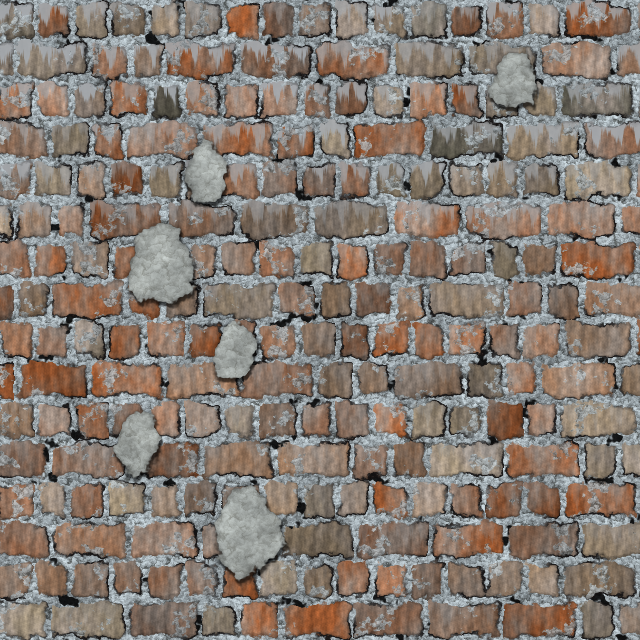
Reproduce this texture procedurally as a Shadertoy shader.

```glsl
float hash(vec2 p) {
    p = fract(p * vec2(0.1031, 0.1137) + 0.37);
    p += dot(p, p.yx + 33.33);
    return fract((p.x + p.y) * p.x * 7.31);
}

// Layered, rotated sines, roughly -1 to 1
float waves(vec2 p) {
    float sum = 0.0, amp = 0.5;
    for (int i = 0; i < 5; i++) {
        sum += amp * sin(p.x + 1.3 * sin(p.y));
        p = mat2(0.8, 0.6, -0.6, 0.8) * p * 1.9 + 1.7;
        amp *= 0.62;
    }
    return sum;
}

// Distance to the nearest scattered grain
float cellular(vec2 p) {
    vec2 cell = floor(p);
    float nearest = 2.0;
    for (int y = -1; y <= 1; y++)
        for (int x = -1; x <= 1; x++) {
            vec2 id = cell + vec2(x, y);
            vec2 grain = id + vec2(hash(id), hash(id + 57.0));
            nearest = min(nearest, length(p - grain));
        }
    return nearest;
}

float roundBox(vec2 p, vec2 halfSize, float radius) {
    vec2 q = abs(p) - halfSize + radius;
    return length(max(q, 0.0)) + min(max(q.x, q.y), 0.0) - radius;
}

// Lumps of mortar smeared over the wall
float smearDistance(vec2 p) {
    float d = 1.0;
    for (int i = 0; i < 6; i++) {
        float k = float(i);
        vec2 centre = vec2(0.3 + 0.09 * cos(2.8 * k) + 0.49 * step(5.0, k), 0.17 + 0.14 * k);
        float size = 0.038 + 0.011 * cos(2.1 * k);
        vec2 q = (p - centre) / vec2(1.0 - 3.0 * (p.y - centre.y), 1.35);
        d = min(d, length(q) - size);
    }
    return d + 0.009 * waves(p * 50.0);
}

vec3 mortarColor(vec2 p) {
    vec2 q = p * 105.0 + 0.6 * vec2(waves(p * 210.0), waves(p * 210.0 + 5.0));
    float lump = cellular(q);
    float relief = cellular(q + vec2(0.0, 0.3)) - lump;
    vec3 color = mix(vec3(0.62, 0.66, 0.68), vec3(0.36, 0.38, 0.38), smoothstep(0.45, 0.95, lump));
    return color * (0.98 + 0.5 * relief + 0.14 * waves(p * 35.0) + 0.13 * waves(p * 400.0));
}

void mainImage(out vec4 fragColor, in vec2 fragCoord) {
    vec2 p = fragCoord / iResolution.xy;
    float px = 1.0 / iResolution.y;
    vec2 q = p + 0.002 * vec2(waves(p * 80.0), waves(p * 80.0 + 7.0));

    // Sixteen courses of seventeen headers; alternate courses join pairs into stretchers
    float row = floor(q.y * 16.0);
    bool headerRow = mod(row, 2.0) > 0.5;
    float shift = headerRow ? 0.1 : -0.38;
    float column = floor(q.x * 17.0 + shift);
    float parity = headerRow ? 1.0 : floor(2.0 * hash(vec2(row, 91.0)));
    float pair = floor((column + parity) / 2.0);
    bool joined = headerRow ? pair == 8.0 : hash(vec2(pair + 20.0, row + 3.0)) < 0.76;
    float left = joined ? pair * 2.0 - parity : column;
    float right = left + (joined ? 2.0 : 1.0);
    vec2 id = vec2(left + 5.0, row + 11.0);
    left += 0.2 * (hash(vec2(left, row)) - 0.5);
    right += 0.2 * (hash(vec2(right, row)) - 0.5);

    // Brick outline, eaten by ragged mortar
    vec2 centre = vec2((0.5 * (left + right) - shift) / 17.0, (row + 0.5) / 16.0);
    vec2 halfSize = vec2((right - left) / 34.0 - 0.0053, 0.0248);
    vec2 local = (q - centre) / halfSize;
    float d = roundBox(q - centre, halfSize, 0.004);
    d += 0.007 * waves(p * vec2(50.0, 60.0) + 3.0) * smoothstep(0.2, 1.0, abs(local.y));
    d += 0.0022 * waves(p * 230.0);

    // Fired clay, varied per brick, with dusty bloom and vertical scratches
    float tint = hash(id + 31.0);
    vec3 brick = mix(vec3(0.53, 0.48, 0.40), vec3(0.56, 0.39, 0.29), smoothstep(0.05, 0.75, tint));
    brick = mix(brick, vec3(0.57, 0.31, 0.16), 0.85 * step(0.8, tint));
    brick = mix(brick, vec3(0.33, 0.33, 0.29), 0.85 * step(0.95, hash(id + 47.0)));
    float dust = 0.2 + 0.4 * hash(id + 19.0) + 0.5 * waves(p * vec2(45.0, 28.0) + tint * 40.0);
    brick = mix(brick, vec3(0.55, 0.51, 0.48), clamp(dust, 0.0, 0.85));
    brick *= 1.0 + 0.36 * (hash(id + 63.0) - 0.5) + 0.14 * waves(p * vec2(330.0, 60.0));
    brick *= 1.0 + 0.1 * waves(p * 300.0 + 2.0) + 0.1 * waves(p * 22.0 + 6.0);

    // Pale salts running down from the top, heaviest on the upper courses
    float streak = waves(vec2(p.x * 190.0, row * 5.0 + p.y * 20.0));
    float salt = smoothstep(0.0, 0.6, local.y + 0.9 * streak - 0.1);
    salt *= 0.25 * hash(id + 75.0) + 0.95 * smoothstep(0.55, 0.8, p.y) * hash(id + 83.0);
    brick = mix(brick, vec3(0.65, 0.67, 0.69), min(salt, 0.9));

    // Crusts of mortar left on some faces
    float film = smoothstep(0.5, 0.75, waves(p * 42.0 + 20.0) + 0.25 * waves(p * 300.0));
    vec3 mortar = mortarColor(p);
    brick = mix(brick, mortar, 0.75 * film);

    // Worn rims fall into shade at the lower and right edges
    float rim = smoothstep(-0.007, 0.0, d) * clamp(max(local.x, -local.y), 0.0, 1.0);
    brick *= 1.0 - 0.3 * rim;

    // Joints, with broken cracks and a few deep pits
    float pit = smoothstep(0.7, 0.88, waves(p * 37.0 + 4.0)) * smoothstep(-0.006, 0.001, d);
    mortar *= 1.0 - 0.88 * pit;
    vec3 color = mix(brick, mortar, smoothstep(-px, px, d));
    float crack = 1.0 - smoothstep(0.0004, 0.0029, abs(d - 0.0004));
    float shaded = 0.1 + 0.4 * max(local.x, -local.y) + 1.0 * waves(p * 33.0 + 9.0);
    color = mix(color, vec3(0.07, 0.06, 0.06), crack * clamp(shaded, 0.0, 0.92));

    // Smears, lit from above, and the shade beneath them
    float smear = smearDistance(p);
    float below = smearDistance(p + vec2(-0.002, 0.006));
    color *= 1.0 - 0.6 * (1.0 - smoothstep(-0.002, 0.004, below));
    color *= 1.0 - 0.35 * exp(-max(smear, 0.0) / 0.0025);
    vec3 paste = mix(mortarColor(p * 0.8 + 3.0), vec3(0.64, 0.65, 0.62), 0.65);
    paste *= 1.0 + 0.13 * waves(p * 60.0) - 0.15 * smoothstep(-0.008, 0.0, smear);
    color = mix(color, paste, 1.0 - smoothstep(-px, px, smear));

    fragColor = vec4(clamp(color, 0.0, 1.0), 1.0);
}
```
